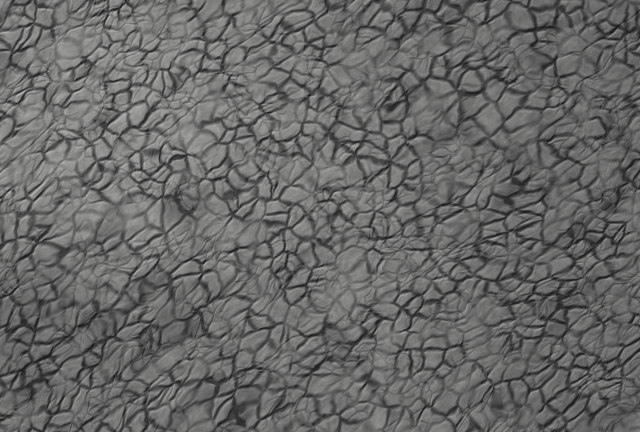
Write a Shadertoy shader that draws this texture.

```glsl
// Dark grey pebbled leather with diagonal creases under soft light from the upper left.

const float CELLS_PER_HEIGHT = 24.0;
const float GRAIN_ANGLE = 0.68;
const vec2 LIGHT_STEP = vec2(-0.0018, 0.0032);
const vec3 LEATHER_TINT = vec3(1.0, 1.0, 0.993);

vec2 hash2(vec2 cell) {
    vec3 h = fract(cell.xyx * vec3(0.1031, 0.1030, 0.0973));
    h += dot(h, h.yzx + 33.33);
    return fract((h.xx + h.yz) * h.zy);
}

float noise(vec2 p) {
    vec2 i = floor(p), f = fract(p);
    f = f * f * (3.0 - 2.0 * f);
    float low = mix(hash2(i).x, hash2(i + vec2(1, 0)).x, f.x);
    float high = mix(hash2(i + vec2(0, 1)).x, hash2(i + vec2(1, 1)).x, f.x);
    return mix(low, high, f.y);
}

float fbm(vec2 p) {
    return 0.55 * noise(p) + 0.3 * noise(p * 2.1 + 7.3) + 0.15 * noise(p * 4.3 + 19.1);
}

vec2 noise2(vec2 p) {
    return vec2(noise(p), noise(p + 41.7)) - 0.5;
}

vec2 rotate(vec2 p, float angle) {
    float c = cos(angle), s = sin(angle);
    return vec2(c * p.x + s * p.y, c * p.y - s * p.x);
}

// Distance to the nearest edge between jittered cells
float cellEdge(vec2 p, float jitter) {
    vec2 home = floor(p), f = fract(p);
    vec2 nearest = vec2(0.0);
    float best = 9.0;
    for (int y = -1; y <= 1; y++)
    for (int x = -1; x <= 1; x++) {
        vec2 g = vec2(x, y);
        vec2 r = g + 0.5 + jitter * (hash2(home + g) - 0.5) - f;
        if (dot(r, r) < best) { best = dot(r, r); nearest = r; }
    }
    float edge = 9.0;
    for (int y = -2; y <= 2; y++)
    for (int x = -2; x <= 2; x++) {
        vec2 g = vec2(x, y);
        vec2 r = g + 0.5 + jitter * (hash2(home + g) - 0.5) - f;
        vec2 across = r - nearest;
        if (dot(across, across) > 0.0001)
            edge = min(edge, dot(0.5 * (r + nearest), normalize(across)));
    }
    return edge;
}

float crease(float edge, float width) {
    return 1.0 - smoothstep(0.0, width, edge);
}

// Canvas position to grain coordinates, one unit per pebble
vec2 grainSpace(vec2 p) {
    p += 0.09 * noise2(p * 2.2 + 3.0);
    vec2 q = rotate(p, GRAIN_ANGLE) * CELLS_PER_HEIGHT * vec2(0.86, 1.14);
    return q + 0.55 * noise2(q * 0.8) + 0.18 * noise2(q * 2.7);
}

// Depth of all folds: pebble outlines, small wrinkles, long diagonal creases
float foldDepth(vec2 q) {
    float strength = mix(0.4, 1.1, smoothstep(0.25, 0.7, noise(q * 0.9 + 11.0)));
    float outline = strength * crease(cellEdge(q, 0.95), 0.21);
    float wrinkle = crease(cellEdge(q * vec2(1.55, 1.75) + 5.4, 1.0), 0.2);
    wrinkle *= smoothstep(0.3, 0.75, noise(q * 1.2 + 23.0));
    float ridge = abs(noise(q * vec2(0.24, 0.75) + 31.0) - 0.5);
    float longFold = crease(ridge, 0.08);
    return min(outline + 0.4 * wrinkle + 0.45 * longFold, 1.3);
}

float glow(vec2 p, vec2 centre, vec2 radius) {
    vec2 d = (p - centre) / radius;
    return exp(-dot(d, d));
}

// Broad light and shade over the whole hide
float illumination(vec2 p, float aspect) {
    float light = 0.425;
    light += 0.075 * glow(p, vec2(0.22, 0.68), vec2(0.55, 0.38));
    light -= 0.085 * glow(p, vec2(0.02, 0.27), vec2(0.26, 0.2));
    light -= 0.045 * smoothstep(0.6, 1.0, p.x / aspect);
    return light + 0.03 * (noise(p * 3.5) - 0.5);
}

void mainImage(out vec4 fragColor, in vec2 fragCoord) {
    vec2 p = fragCoord / iResolution.y;
    float aspect = iResolution.x / iResolution.y;

    vec2 q = grainSpace(p);
    float depth = foldDepth(q);
    float relief = foldDepth(grainSpace(p + LIGHT_STEP)) - depth;

    // Fine pores and soft mottling on the pebble tops
    float pores = fbm(q * vec2(3.2, 4.2)) - 0.5;
    float mottle = noise(q * 1.1 + 53.0) - 0.5;

    float tone = illumination(p, aspect) * (1.13 - 0.46 * depth);
    tone += 0.13 * relief + 0.17 * pores + 0.05 * mottle;
    fragColor = vec4(clamp(tone, 0.13, 0.68) * LEATHER_TINT, 1.0);
}
```
